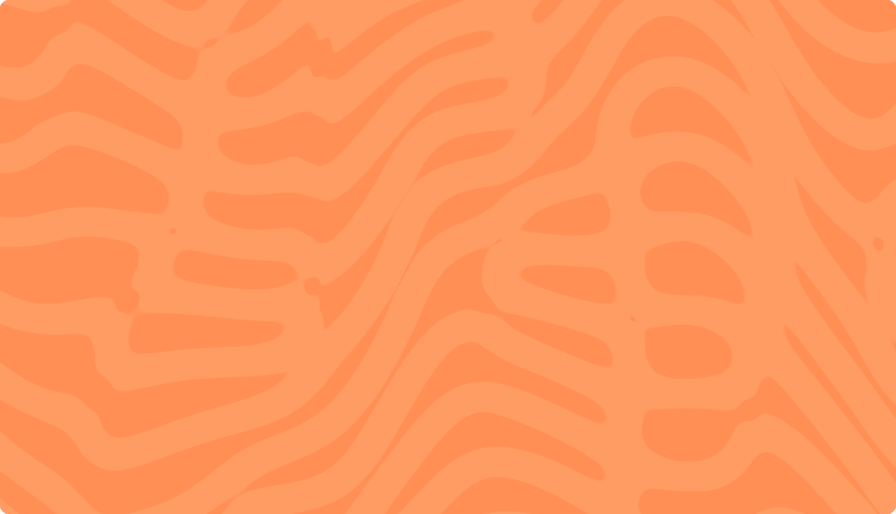
Reproduce this pattern procedurally as a WebGL 2 fragment shader.

```glsl
#version 300 es
precision highp float;
// Draws long wavy bands of even width that turn and merge on a slightly darker orange card.

uniform vec2 u_resolution;
out vec4 fragColor;

// Lengths are in units of the canvas height.
const vec3 BAND_COLOR = vec3(1.0, 0.61, 0.39);
const vec3 GROUND_COLOR = vec3(1.0, 0.56, 0.33);
const vec3 CORNER_COLOR = vec3(1.0);
const float BAND_HALF_WIDTH = 0.0275;
const float WAVE_NUMBER = 25.0;        // sets the spacing of the bands
const float WAVE_NUMBER_SPREAD = 0.36; // irregularity of the spacing
const float TURN_RANGE = 0.7;          // largest tilt of a wave, in radians
const float CURVATURE_FLOOR = 0.15;    // removes specks inside merged bands
const float CORNER_RADIUS = 0.024;
const int WAVE_COUNT = 22;
const uint SEED = 41u;
const float PI = 3.14159265;

// Undulation that bends all bands: wave vectors and amplitudes
const vec2 RIPPLE = vec2(11.0, 3.0);
const vec2 SWELL = vec2(3.6, -0.9);
const float RIPPLE_HEIGHT = 0.045;
const float SWELL_HEIGHT = 0.16;

// Integer hash to a value in 0..1
float hash(uint n) {
    n = n * 747796405u + 2891336453u;
    n = ((n >> ((n >> 28u) + 4u)) ^ n) * 277803737u;
    n = (n >> 22u) ^ n;
    return float(n >> 8u) / 16777216.0;
}

// Vertical displacement of the bands (z) and its slope (xy)
vec3 undulation(vec2 p) {
    float ripple = dot(RIPPLE, p);
    float swell = dot(SWELL, p) + 1.0;
    vec2 slope = RIPPLE_HEIGHT * cos(ripple) * RIPPLE + SWELL_HEIGHT * cos(swell) * SWELL;
    return vec3(slope, RIPPLE_HEIGHT * sin(ripple) + SWELL_HEIGHT * sin(swell));
}

// Distance to the zero lines of a sum of random, mostly upright waves
float meanderDistance(vec2 p) {
    vec3 bent = undulation(p);
    float height = 0.0;
    vec2 slope = vec2(0.0);
    vec3 bend = vec3(0.0); // negated second derivatives: xx, yy, xy

    for (int i = 0; i < WAVE_COUNT; i++) {
        uint id = SEED + uint(i) * 3u;
        float turn = (float(i) + hash(id)) / float(WAVE_COUNT);
        float angle = 0.5 * PI + TURN_RANGE * (2.0 * turn - 1.0);
        float spread = 1.0 + WAVE_NUMBER_SPREAD * (hash(id + 1u) - 0.5);
        vec2 k = WAVE_NUMBER * spread * vec2(cos(angle), sin(angle));
        float phase = dot(k, p) + k.y * bent.z + 2.0 * PI * hash(id + 2u);

        k += k.y * bent.xy;
        float crest = cos(phase);
        height += crest;
        slope -= k * sin(phase);
        bend += crest * vec3(k * k, k.x * k.y);
    }

    // Second-order estimate: stays accurate where two bands merge
    bend *= height < 0.0 ? -1.0 : 1.0;
    float curvature = 0.5 * (bend.x + bend.y)
                    + length(vec2(0.5 * (bend.x - bend.y), bend.z));
    float typicalCurvature = WAVE_NUMBER * WAVE_NUMBER * sqrt(0.5 * float(WAVE_COUNT));
    curvature = max(curvature, CURVATURE_FLOOR * typicalCurvature);
    float drop = abs(height);
    float steepness = length(slope);
    float reach = sqrt(steepness * steepness + 2.0 * curvature * drop);
    return 2.0 * drop / max(steepness + reach, 1e-4);
}

float roundedBox(vec2 p, vec2 halfSize, float radius) {
    vec2 q = abs(p) - halfSize + radius;
    return length(max(q, 0.0)) + min(max(q.x, q.y), 0.0) - radius;
}

// Soft coverage of the inside of a distance field
float coverage(float distance) {
    float edge = 0.75 / u_resolution.y;
    return 1.0 - smoothstep(-edge, edge, distance);
}

void main() {
    vec2 p = gl_FragCoord.xy / u_resolution.y;
    vec2 halfSize = 0.5 * u_resolution / u_resolution.y;

    // Bands over the ground
    float band = coverage(meanderDistance(p) - BAND_HALF_WIDTH);
    vec3 color = mix(GROUND_COLOR, BAND_COLOR, band);

    // Rounded card corners
    float card = coverage(roundedBox(p - halfSize, halfSize + 0.002, CORNER_RADIUS));
    fragColor = vec4(mix(CORNER_COLOR, color, card), 1.0);
}
```
